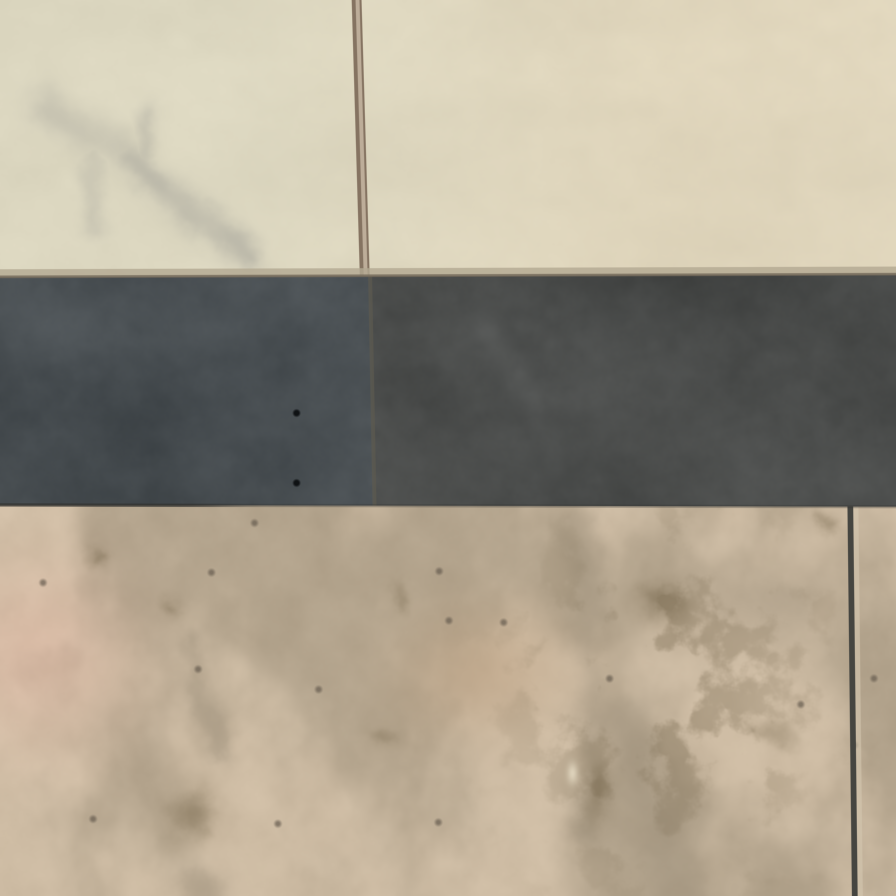
Write a Shadertoy shader that draws this texture.

```glsl
// Cream marble tiles above and below a dark slate band, with thin joints, veins and stains.

float hash(vec2 p) {
    return fract(sin(dot(p, vec2(127.1, 311.7))) * 43758.55);
}

float noise(vec2 p) {
    vec2 i = floor(p), f = fract(p);
    f = f * f * (3.0 - 2.0 * f);
    return mix(mix(hash(i), hash(i + vec2(1, 0)), f.x),
               mix(hash(i + vec2(0, 1)), hash(i + vec2(1, 1)), f.x), f.y);
}

float fbm(vec2 p) {
    float sum = 0.0, amp = 0.5;
    for (int i = 0; i < 5; i++) {
        sum += amp * noise(p);
        p = mat2(1.6, 1.2, -1.2, 1.6) * p + 7.3;
        amp *= 0.5;
    }
    return sum;
}

// Soft elliptical spot
float blob(vec2 p, vec2 center, vec2 radius) {
    vec2 q = (p - center) / radius;
    return exp(-dot(q, q));
}

// Soft stroke along a segment
float streak(vec2 p, vec2 a, vec2 b, float width) {
    vec2 ab = b - a;
    float t = clamp(dot(p - a, ab) / dot(ab, ab), 0.0, 1.0);
    float d = length(p - a - ab * t) / width;
    return exp(-d * d);
}

// Antialiased line of the given half width
float joint(float d, float halfWidth, float aa) {
    return 1.0 - smoothstep(halfWidth - aa, halfWidth + aa, abs(d));
}

vec3 creamMarble(vec2 p, float aa) {
    vec3 col = mix(vec3(0.865, 0.845, 0.755), vec3(0.875, 0.835, 0.735), smoothstep(0.2, 0.8, p.x));
    col += 0.05 * (fbm(p * vec2(5.0, 11.0)) - 0.5) + 0.02 * (fbm(p * 40.0) - 0.5);

    // Grey diagonal vein with side branches
    vec2 q = p + 0.035 * (vec2(fbm(p * 22.0), fbm(p * 22.0 + 9.0)) - 0.5);
    float vein = 0.55 * streak(q, vec2(0.05, 0.885), vec2(0.15, 0.82), 0.022);
    vein = max(vein, 0.8 * streak(q, vec2(0.14, 0.825), vec2(0.28, 0.71), 0.018));
    vein = max(vein, 0.6 * streak(q, vec2(0.165, 0.87), vec2(0.155, 0.81), 0.014));
    vein = max(vein, 0.5 * streak(q, vec2(0.10, 0.83), vec2(0.105, 0.74), 0.012));
    col = mix(col, vec3(0.70, 0.69, 0.64), vein * (0.5 + 0.6 * fbm(p * 18.0)));

    // Vertical joint: pale rim, brown core
    float d = p.x - mix(0.407, 0.398, (p.y - 0.695) / 0.305);
    col = mix(col, vec3(0.52, 0.45, 0.38), joint(d, 0.0055, aa));
    col = mix(col, vec3(0.74, 0.68, 0.60), joint(d - 0.001, 0.0022, aa));
    return col;
}

vec3 slate(vec2 p, float aa) {
    float seamX = p.x - mix(0.418, 0.413, (p.y - 0.436) / 0.257);
    vec3 col = mix(vec3(0.275, 0.298, 0.312), vec3(0.278, 0.285, 0.280), smoothstep(-aa, aa, seamX));
    col += 0.13 * (fbm(p * 7.0 + 3.0) - 0.48) + 0.035 * (fbm(p * 60.0) - 0.5);
    col += 0.05 * blob(p, vec2(0.12, 0.64), vec2(0.12, 0.05));
    col += 0.04 * streak(p, vec2(0.545, 0.63), vec2(0.59, 0.56), 0.016);
    col = mix(col, vec3(0.36, 0.35, 0.31), 0.75 * joint(seamX, 0.0022, aa));

    // Two small drilled holes
    for (int i = 0; i < 2; i++) {
        float r = length(p - vec2(0.331, 0.461 + 0.078 * float(i)));
        col = mix(col, vec3(0.06, 0.07, 0.08), 1.0 - smoothstep(0.002, 0.0055, r));
    }
    return col;
}

vec3 stainedMarble(vec2 p, float aa) {
    vec3 col = mix(vec3(0.70, 0.64, 0.55), vec3(0.815, 0.745, 0.65), smoothstep(0.28, 0.62, fbm(p * vec2(7.0, 5.0) + 2.0)));
    col += 0.06 * (fbm(p * 28.0) - 0.5);
    col += vec3(0.035, -0.01, 0.0) * blob(p, vec2(0.04, 0.27), vec2(0.1, 0.1));
    col = mix(col, vec3(0.74, 0.63, 0.51), 0.5 * blob(p, vec2(0.54, 0.25), vec2(0.09, 0.07)));

    // Vertical grey-brown clouds
    vec2 q = p + 0.04 * (vec2(fbm(p * 25.0), fbm(p * 25.0 + 5.0)) - 0.5);
    float cloud = streak(q, vec2(0.65, 0.42), vec2(0.66, 0.08), 0.022) * 0.45;
    cloud += streak(q, vec2(0.215, 0.28), vec2(0.24, 0.17), 0.015) * 0.5;
    cloud += streak(q, vec2(0.70, 0.2), vec2(0.75, 0.02), 0.035) * 0.45;
    cloud += blob(q, vec2(0.84, 0.33), vec2(0.09, 0.05)) * 0.5;
    cloud += blob(q, vec2(0.22, 0.01), vec2(0.025, 0.03)) * 0.7;
    col = mix(col, vec3(0.59, 0.54, 0.46), clamp(cloud, 0.0, 1.0) * (0.4 + 0.8 * fbm(p * 16.0)));

    // Compact mineral stains
    float stain = blob(q, vec2(0.73, 0.333), vec2(0.026, 0.024));
    stain += blob(q, vec2(0.215, 0.095), vec2(0.026, 0.028)) + 0.8 * blob(q, vec2(0.67, 0.11), vec2(0.016, 0.026));
    stain += 0.8 * blob(q, vec2(0.108, 0.378), vec2(0.011, 0.013)) + 0.6 * blob(q, vec2(0.45, 0.338), vec2(0.01, 0.016));
    stain += 0.6 * blob(q, vec2(0.192, 0.327), vec2(0.014, 0.009)) + 0.6 * blob(q, vec2(0.86, 0.183), vec2(0.023, 0.013));
    stain += 0.6 * blob(q, vec2(0.425, 0.178), vec2(0.016, 0.012)) + 0.7 * blob(q, vec2(0.922, 0.415), vec2(0.01, 0.01));
    float patches = smoothstep(0.52, 0.7, fbm(p * 24.0 + 11.0)) * blob(p, vec2(0.75, 0.22), vec2(0.16, 0.2));
    col = mix(col, vec3(0.50, 0.44, 0.34), 0.75 * clamp(stain * 0.85 + patches * 0.6, 0.0, 1.0));

    // Scattered dark specks
    vec2 cell = floor(p * 15.0);
    vec2 center = (cell + 0.2 + 0.6 * vec2(hash(cell), hash(cell + 31.0))) / 15.0;
    float speck = step(0.86, hash(cell + 57.0)) * (1.0 - smoothstep(0.001, 0.006, length(p - center)));
    col = mix(col, vec3(0.40, 0.36, 0.31), 0.7 * speck);
    col = mix(col, vec3(0.90, 0.86, 0.77), 0.8 * blob(p, vec2(0.639, 0.137), vec2(0.006, 0.012)));

    // Dark vertical joint with a pale edge
    float d = p.x - mix(0.954, 0.949, p.y / 0.436);
    col = mix(col, vec3(0.83, 0.78, 0.69), 0.6 * joint(d - 0.006, 0.003, aa));
    return mix(col, vec3(0.27, 0.27, 0.25), joint(d, 0.0032, aa));
}

void mainImage(out vec4 fragColor, in vec2 fragCoord) {
    vec2 p = fragCoord / iResolution.xy;
    float aa = 0.8 / iResolution.y;
    float top = p.y - mix(0.691, 0.694, p.x);
    float bottom = p.y - mix(0.4365, 0.4345, p.x);

    vec3 col = mix(stainedMarble(p, aa), slate(p, aa), smoothstep(-aa, aa, bottom));
    col = mix(col, creamMarble(p, aa), smoothstep(-aa, aa, top));

    // Grout along both edges of the band
    col = mix(col, vec3(0.70, 0.66, 0.57), 0.8 * joint(top - 0.004, 0.0045, aa));
    col = mix(col, vec3(0.45, 0.41, 0.35), 0.8 * joint(top, 0.0015, aa));
    col = mix(col, vec3(0.20, 0.20, 0.19), 0.8 * joint(bottom, 0.0018, aa) * (1.0 - 0.6 * smoothstep(0.2, 0.3, p.x)));
    fragColor = vec4(clamp(col, 0.0, 1.0), 1.0);
}
```
